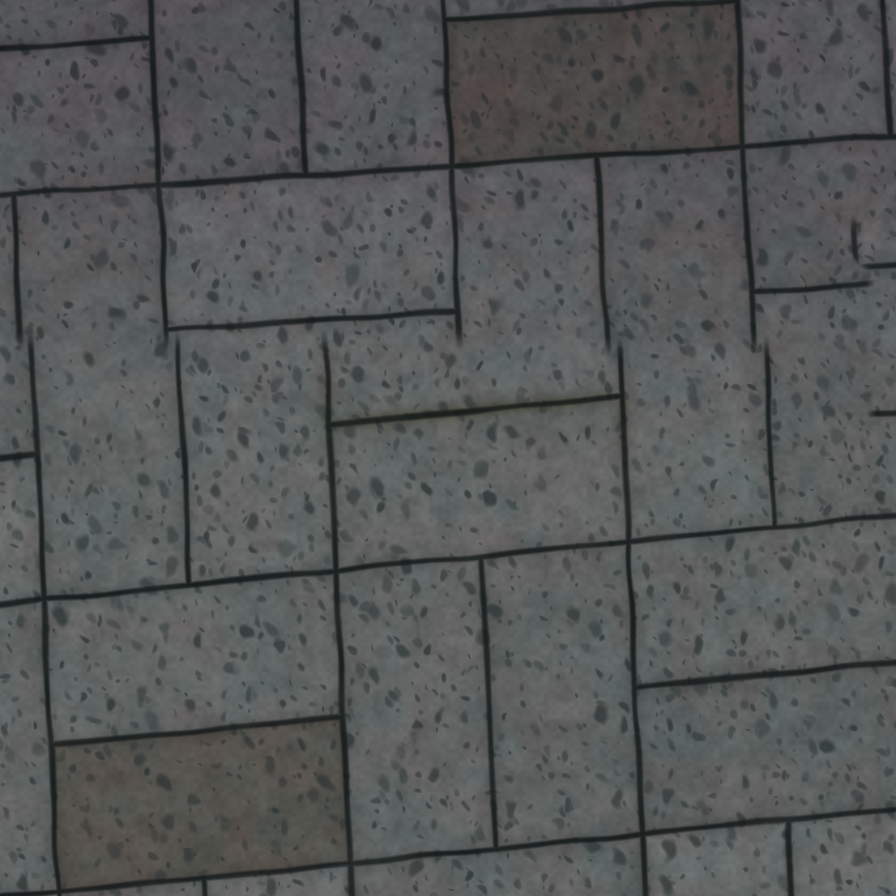
This texture is drawn by a three.js fragment shader. Its source:

```glsl
// Basket-weave paving of speckled granite blocks, with shifted, softly blended patches.
varying vec2 vUv;

float hash(vec2 p) {
  vec3 h = fract(p.xyx * 0.1031);
  h += dot(h, h.yzx + 33.33);
  return fract((h.x + h.y) * h.z);
}

float noise(vec2 p) {
  vec2 i = floor(p), f = fract(p);
  f = f * f * (3.0 - 2.0 * f);
  return mix(mix(hash(i), hash(i + vec2(1, 0)), f.x),
             mix(hash(i + vec2(0, 1)), hash(i + vec2(1, 1)), f.x), f.y);
}

// Scattered leaning oval grains, one candidate per grid cell
float speckles(vec2 q, float scale, float amount) {
  vec2 p = q * scale, cell = floor(p);
  float dark = 0.0;
  for (int j = -1; j <= 1; j++) {
    for (int i = -1; i <= 1; i++) {
      vec2 id = cell + vec2(i, j);
      vec2 d = p - id - 0.1 - 0.8 * vec2(hash(id), hash(id + 17.3));
      float tilt = (hash(id + 31.7) - 0.25) * 1.5;
      d = mat2(cos(tilt), sin(tilt), -sin(tilt), cos(tilt)) * d;
      float size = hash(id + 53.1);
      float radius = mix(0.16, 0.4, size * size);
      float grain = 1.0 - smoothstep(radius * 0.45, radius * 1.2, length(d * vec2(1.45, 0.9)));
      dark = max(dark, grain * step(hash(id + 71.9), amount) * mix(0.45, 1.0, hash(id + 97.0)));
    }
  }
  return dark;
}

// Pairs of blocks in a skewed lattice; gives block colour and joint darkness
vec4 paving(vec2 q, vec2 origin, float slope, float parity, vec2 brownCell) {
  float side = 0.326;
  vec2 d = (q - origin) / side;
  float v = (d.y + slope * d.x) / (1.0 + 0.048 * slope);
  vec2 uv = vec2(d.x - 0.048 * v, v);
  vec2 cell = floor(uv), f = fract(uv);

  // Odd cells stand upright, even cells lie flat
  float upright = mod(cell.x + cell.y + parity, 2.0);
  f = mix(f, f.yx, upright);
  float which = step(0.5, f.y);
  float across = f.y - 0.5 * which;
  float outer = min(min(f.x, 1.0 - f.x), min(f.y, 1.0 - f.y)) * side;
  float inner = min(across, 0.5 - across) * side;
  float edge = min(outer, inner);

  // Block tone, with one browner block
  float tone = 0.95 + 0.1 * hash(cell * 2.0 + vec2(which, parity * 7.0) + 40.0);
  vec3 stone = vec3(0.382, 0.392, 0.393) * tone;
  float brown = which * step(length(cell - brownCell), 0.1);
  stone = mix(stone, vec3(0.325, 0.31, 0.29), brown * 0.85);

  // Uneven joint with a soft grimy border
  float width = 0.0016 + 0.0018 * noise(q * 14.0 + 5.0);
  float joint = 1.0 - smoothstep(width * 0.4, width + 0.0026, edge);
  joint *= 0.78 + 0.22 * noise(q * 23.0);
  stone *= 1.0 - 0.2 * exp(-edge / 0.007);

  // Moss along a stretch of joint
  float moss = exp(-edge / 0.006) * (1.0 - smoothstep(0.08, 0.2, length((q - vec2(0.52, 0.46)) * vec2(0.75, 2.5))));
  stone = mix(stone, vec3(0.27, 0.27, 0.16), moss * 0.7);
  return vec4(stone, joint);
}

void main() {
  vec2 q = vec2(vUv.x, 1.0 - vUv.y);
  vec2 wobble = vec2(noise(q * 19.0), noise(q * 19.0 + 60.0)) - 0.5;
  vec2 w = q + wobble * 0.004;

  // Three lattices joined along blurred seams
  vec4 upper = paving(w, vec2(0.178, 0.206), 0.066, 0.0, vec2(1.0, -1.0));
  vec4 lower = paving(w, vec2(0.375, 0.637), 0.1, 1.0, vec2(-1.0, 0.0));
  vec4 corner = paving(w, vec2(0.963, 0.462), 0.03, 1.0, vec2(90.0));
  float seam = q.y + wobble.x * 0.015;
  vec4 ground = mix(upper, lower, smoothstep(0.367, 0.398, seam));
  float sideEdge = 0.93 + 0.035 * smoothstep(0.27, 0.31, q.y);
  float patchMask = smoothstep(sideEdge, sideEdge + 0.014, q.x)
                  * smoothstep(0.235, 0.26, q.y) * (1.0 - smoothstep(0.47, 0.49, q.y));
  ground = mix(ground, corner, patchMask);
  vec3 color = ground.rgb;

  // Mottling, fine grain and faint colour drift
  float mottle = noise(q * 38.0 + 9.0) * 0.5 + noise(q * 95.0) * 0.5 - 0.5;
  color *= 1.0 + 0.2 * mottle + 0.1 * (noise(q * 210.0) - 0.5);
  float drift = noise(q * 30.0 + 80.0) - 0.5;
  color += vec3(0.018, -0.004, -0.002) * drift * 2.0;

  // Dark mineral grains in two sizes
  vec2 g = q + (vec2(noise(q * 85.0), noise(q * 85.0 + 30.0)) - 0.5) * 0.007;
  float density = 0.42 + 0.3 * noise(q * 5.0 + 3.0) + 0.1 * q.x;
  float grains = max(speckles(g, 34.0, density), 0.75 * speckles(g + 7.0, 57.0, density * 0.85));
  color = mix(color, vec3(0.17, 0.195, 0.2), grains * 0.75);

  // Dimmer, cooler light towards the top
  color *= mix(vec3(0.9, 0.875, 0.905), vec3(1.0, 1.01, 1.0), smoothstep(0.0, 0.6, q.y));
  color = mix(color, vec3(0.08, 0.1, 0.1), ground.a * 0.92);
  gl_FragColor = vec4(color, 1.0);
}
```
